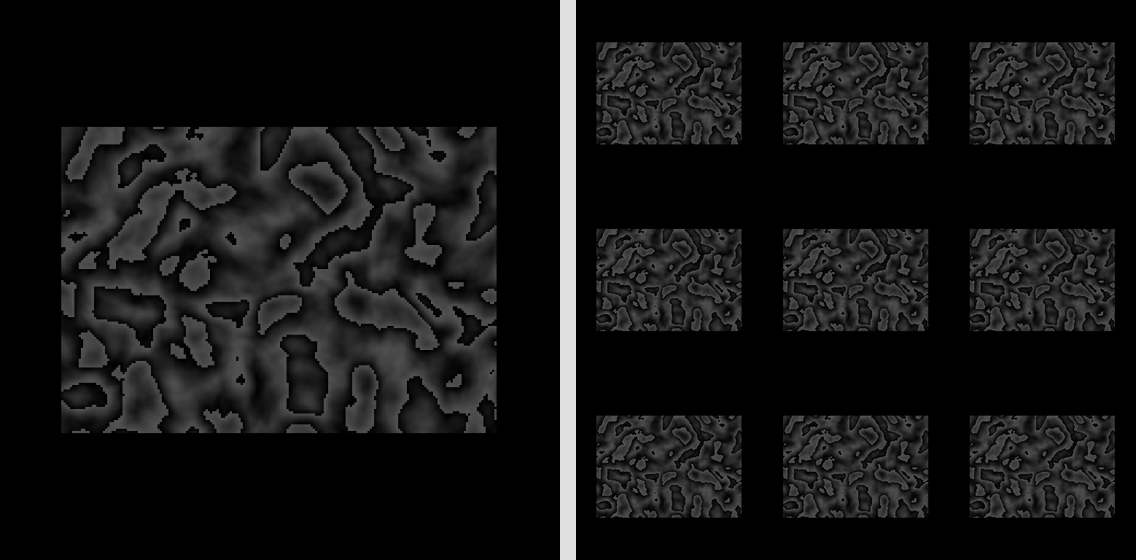
Left: one tile. Right: repeated 3 by 3.
Give the GLSL for this texture, as a WebGL 2 fragment shader.

```glsl
#version 300 es
precision highp float;

uniform vec2 u_resolution;
out vec4 fragColor;

const float TAU = 6.28319;
const float CELLS = 256.0;                  // coarse square cells per canvas side
const vec2 PANEL_MIN = vec2(28.0, 58.0);    // panel corners, in cells
const vec2 PANEL_MAX = vec2(227.0, 198.0);
const float BASE_PERIOD = 10.0;             // noise lattice squares per canvas side
const int OCTAVES = 4;
const float OCTAVE_FALLOFF = 0.36;
const float WARP_PERIOD = 7.0;
const float WARP_AMOUNT = 0.035;
const float GAIN = 2.0;                     // how often the tone wraps round
const float MID_LEVEL = 0.5;
const float GRAIN = 0.025;
const float MAX_GRAY = 0.325;

float hash(vec2 p) {
    return fract(sin(dot(p, vec2(127.1, 311.7))) * 43758.5453);
}

// Dot product of a lattice point's random direction with the offset to it
float slope(vec2 lattice, vec2 offset, float period, float seed) {
    float angle = TAU * hash(mod(lattice, period) + seed);
    return dot(vec2(cos(angle), sin(angle)), offset);
}

// Gradient noise that wraps after one canvas
float wrapNoise(vec2 uv, float period, float seed) {
    vec2 p = uv * period;
    vec2 i = floor(p);
    vec2 f = p - i;
    vec2 w = f * f * f * (f * (f * 6.0 - 15.0) + 10.0);
    float bottom = mix(slope(i, f, period, seed),
                       slope(i + vec2(1, 0), f - vec2(1, 0), period, seed), w.x);
    float top = mix(slope(i + vec2(0, 1), f - vec2(0, 1), period, seed),
                    slope(i + vec2(1, 1), f - vec2(1, 1), period, seed), w.x);
    return mix(bottom, top, w.y);
}

// Warped sum of octaves
float field(vec2 uv) {
    vec2 p = uv + WARP_AMOUNT * vec2(wrapNoise(uv, WARP_PERIOD, 17.0),
                                     wrapNoise(uv, WARP_PERIOD, 43.0));
    float sum = 0.0;
    float amplitude = 1.0;
    float period = BASE_PERIOD;
    for (int k = 0; k < OCTAVES; k++) {
        sum += amplitude * wrapNoise(p, period, 5.0 + 11.0 * float(k));
        amplitude *= OCTAVE_FALLOFF;
        period *= 2.0;
    }
    return sum;
}

// Gray of one coarse cell: a sawtooth of the field, black off the panel
float cellGray(vec2 cell) {
    cell = mod(cell, CELLS);
    vec2 inside = step(PANEL_MIN, cell) * step(cell, PANEL_MAX - 1.0);
    float level = MID_LEVEL + GAIN * field((cell + 0.5) / CELLS);
    float grain = GRAIN * (hash(cell + 71.0) - 0.5);
    return inside.x * inside.y * MAX_GRAY * clamp(fract(level) + grain, 0.0, 1.0);
}

void main() {
    vec2 p = gl_FragCoord.xy / u_resolution * CELLS - 0.5;
    vec2 cell = floor(p);

    // Blend neighbouring cells over the width of one pixel
    vec2 pixel = CELLS / u_resolution;
    vec2 w = clamp((p - cell - 0.5) / pixel + 0.5, 0.0, 1.0);
    float bottom = mix(cellGray(cell), cellGray(cell + vec2(1, 0)), w.x);
    float top = mix(cellGray(cell + vec2(0, 1)), cellGray(cell + vec2(1, 1)), w.x);
    fragColor = vec4(vec3(mix(bottom, top, w.y)), 1.0);
}
```
